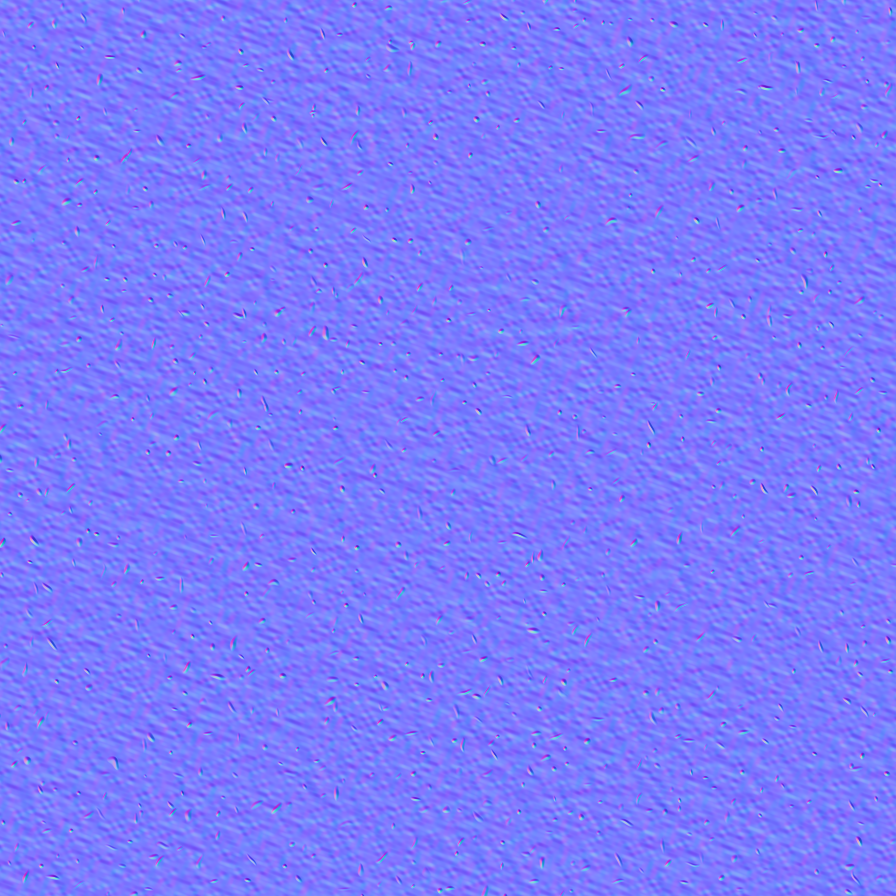
A WebGL 1 fragment shader for this texture map:

```glsl
precision highp float;
// Tangent-space normal map of fine-grained plaster scattered with small irregular pits.
uniform vec2 u_resolution;

const float SAMPLE_STEP   = 0.0009;            // half width of the slope filter
const vec2  SLOPE_BIAS    = vec2(-0.03, -0.035);
const vec2  GRAIN_FREQ    = vec2(150.0, 205.0); // stretched along the grain
const float GRAIN_ANGLE   = -0.35;
const float GRAIN_SLOPE   = 0.27;
const float COARSE_SLOPE  = 0.13;
const float PIT_CELLS     = 40.0;
const float PIT_CHANCE    = 0.62;
const vec2  PIT_LENGTH    = vec2(0.0028, 0.0095);
const vec2  PIT_WIDTH     = vec2(0.0018, 0.0034);
const vec2  PIT_DEPTH     = vec2(0.25, 1.05);
const float PIT_ANGLE     = 1.0;
const float PIT_SPREAD    = 2.6;
const float CLUMP_FREQ    = 9.0;
const float WARP_FREQ     = 85.0;
const float WARP_AMOUNT   = 0.006;

vec4 hash4(vec2 cell) {
  vec4 q = fract(cell.xyxy * vec4(0.1031, 0.1030, 0.0973, 0.1099));
  q += dot(q, q.wzxy + 33.33);
  return fract((q.xxyz + q.yzzw) * q.zywx);
}

float hash(vec2 cell) {
  vec3 q = fract(cell.xyx * 0.1031);
  q += dot(q, q.yzx + 33.33);
  return fract((q.x + q.y) * q.z);
}

float noise(vec2 p) {
  vec2 cell = floor(p);
  vec2 f = fract(p);
  f = f * f * (3.0 - 2.0 * f);
  float low  = mix(hash(cell), hash(cell + vec2(1.0, 0.0)), f.x);
  float high = mix(hash(cell + vec2(0.0, 1.0)), hash(cell + 1.0), f.x);
  return mix(low, high, f.y);
}

vec2 rotate(vec2 p, float angle) {
  float c = cos(angle), s = sin(angle);
  return vec2(c * p.x + s * p.y, c * p.y - s * p.x);
}

// Two octaves of streaky grain; amplitude over frequency keeps slopes fixed.
float grainHeight(vec2 p) {
  vec2 q = rotate(p, GRAIN_ANGLE) * GRAIN_FREQ + 400.0;
  float fine = GRAIN_SLOPE * noise(q);
  float coarse = COARSE_SLOPE * noise(rotate(q, 0.5) * 0.43 + 71.0) / 0.43;
  return (fine + coarse) / GRAIN_FREQ.y;
}

// Deepest of the bent, elongated pits around the point.
float pitDepth(vec2 p) {
  vec2 bend = vec2(noise(p * WARP_FREQ + 13.0), noise(p * WARP_FREQ + 157.0)) - 0.5;
  p += WARP_AMOUNT * bend;
  vec2 home = floor(p * PIT_CELLS);
  float deepest = 0.0;
  for (int j = -1; j <= 1; j++) {
    for (int i = -1; i <= 1; i++) {
      vec2 cell = home + vec2(float(i), float(j));
      vec4 place = hash4(cell + 19.0);
      vec4 shape = hash4(cell + 263.0);
      vec2 center = (cell + place.xy) / PIT_CELLS;
      float clump = noise(center * CLUMP_FREQ + 31.0) - 0.5;
      float present = step(place.z, PIT_CHANCE + 0.7 * clump);

      float halfLength = mix(PIT_LENGTH.x, PIT_LENGTH.y, shape.x * shape.x);
      float halfWidth = mix(PIT_WIDTH.x, PIT_WIDTH.y, shape.y);
      float angle = PIT_ANGLE + PIT_SPREAD * (place.w - 0.5);
      vec2 local = rotate(p - center, angle) / vec2(halfLength, halfWidth);
      float bowl = 1.0 - smoothstep(0.0, 1.0, length(local));
      float depth = halfWidth * mix(PIT_DEPTH.x, PIT_DEPTH.y, shape.z);
      deepest = max(deepest, present * depth * bowl);
    }
  }
  return deepest;
}

float height(vec2 p) {
  return grainHeight(p) - pitDepth(p);
}

void main() {
  vec2 p = gl_FragCoord.xy / min(u_resolution.x, u_resolution.y);
  vec2 e = vec2(SAMPLE_STEP, 0.0);

  // Central differences give the surface slope.
  vec2 slope = vec2(height(p + e.xy) - height(p - e.xy),
                    height(p + e.yx) - height(p - e.yx)) / (2.0 * SAMPLE_STEP);

  // Pack the unit normal into colour.
  vec3 normal = normalize(vec3(SLOPE_BIAS - slope, 1.0));
  gl_FragColor = vec4(0.5 + 0.5 * normal, 1.0);
}
```
